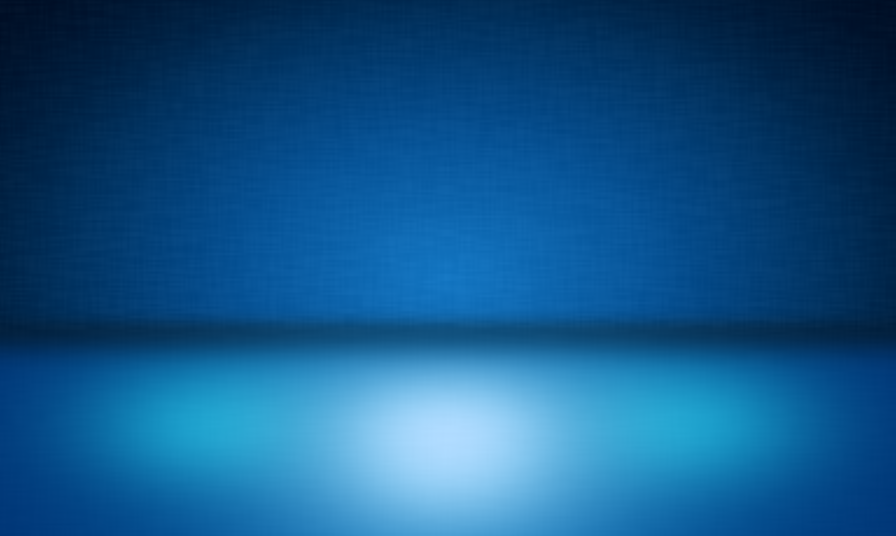
A WebGL 1 fragment shader for this background:

```glsl
precision highp float;
// Blue studio backdrop: a softly lit, faintly woven wall above a glowing floor.

uniform vec2 u_resolution;

// Layout, as fractions of the canvas
const float HORIZON = 0.382;
const float SEAM_SOFTNESS = 0.016;
const float SHADOW_ABOVE = 0.024;
const float SHADOW_BELOW = 0.044;
const float SHADOW_STRENGTH = 0.92;
const vec2 WALL_CENTER = vec2(0.5, 0.48);
const vec2 WALL_RADIUS = vec2(0.52, 0.58);
const vec2 GLOW_CENTER = vec2(0.5, 0.187);
const vec2 HALO_RADIUS = vec2(0.19, 0.225);
const vec2 CORE_RADIUS = vec2(0.095, 0.125);
const float GLOW_TOP_SQUASH = 0.72;
const vec2 SPOT_CENTER = vec2(0.25, 0.207);
const vec2 SPOT_RADIUS = vec2(0.15, 0.12);
const float FLOOR_SPREAD = 0.36;

// Fine texture: cells across the canvas and brightness change
const vec2 WEAVE_CELLS = vec2(384.0, 230.0);
const float WEAVE_STRENGTH = 0.017;

// Colours
const vec3 WALL_LIGHT = vec3(0.08, 0.47, 0.77);
const vec3 WALL_MID = vec3(0.02, 0.31, 0.57);
const vec3 WALL_DIM = vec3(0.00, 0.16, 0.31);
const vec3 WALL_DARK = vec3(0.00, 0.06, 0.15);
const vec3 FLOOR_EDGE = vec3(0.00, 0.18, 0.43);
const vec3 FLOOR_MID = vec3(0.01, 0.41, 0.69);
const vec3 SPOT_CYAN = vec3(0.08, 0.63, 0.80);
const vec3 HALO_BLUE = vec3(0.48, 0.78, 0.93);
const vec3 CORE_WHITE = vec3(0.69, 0.86, 1.00);
const vec3 SHADOW_MID = vec3(0.06, 0.30, 0.47);
const vec3 SHADOW_EDGE = vec3(0.00, 0.09, 0.19);

float bell(float t) {
  return exp(-t * t);
}

float softSpot(vec2 p, vec2 center, vec2 radius) {
  return bell(length((p - center) / radius));
}

float hash(vec2 p) {
  vec3 q = fract(vec3(p.xyx) * 0.1031);
  q += dot(q, q.yzx + 33.33);
  return fract((q.x + q.y) * q.z);
}

// Smooth value noise
float noise(vec2 p) {
  vec2 cell = floor(p);
  vec2 f = smoothstep(0.0, 1.0, fract(p));
  float low = mix(hash(cell), hash(cell + vec2(1.0, 0.0)), f.x);
  float high = mix(hash(cell + vec2(0.0, 1.0)), hash(cell + 1.0), f.x);
  return mix(low, high, f.y);
}

// Crossing threads, stretched along each axis, centred on zero
float weave(vec2 uv) {
  vec2 p = uv * WEAVE_CELLS;
  float across = noise(p * vec2(0.12, 1.0));
  float along = noise(p * vec2(1.0, 0.12) + 57.0);
  return 1.2 * across + 0.8 * along - 1.0;
}

// Elliptical falloff from the light behind the horizon
vec3 wallColor(vec2 p) {
  float d = length((p - WALL_CENTER) / WALL_RADIUS);
  vec3 color = mix(WALL_LIGHT, WALL_MID, smoothstep(-0.1, 0.60, d));
  color = mix(color, WALL_DIM, smoothstep(0.38, 1.03, d));
  return mix(color, WALL_DARK, smoothstep(0.80, 1.32, d));
}

// Two mirrored cyan pools with a pale layered glow between them
vec3 floorColor(vec2 p) {
  vec3 color = mix(FLOOR_EDGE, FLOOR_MID, bell((p.x - 0.5) / FLOOR_SPREAD));
  vec2 mirrored = vec2(0.5 - abs(p.x - 0.5), p.y);
  color = mix(color, SPOT_CYAN, softSpot(mirrored, SPOT_CENTER, SPOT_RADIUS));

  // The glow fades faster toward the horizon than toward the viewer
  vec2 squash = vec2(1.0, p.y > GLOW_CENTER.y ? GLOW_TOP_SQUASH : 1.0);
  color = mix(color, HALO_BLUE, softSpot(p, GLOW_CENTER, HALO_RADIUS * squash));
  return mix(color, CORE_WHITE, softSpot(p, GLOW_CENTER, CORE_RADIUS * squash));
}

void main() {
  vec2 uv = gl_FragCoord.xy / u_resolution;
  float height = uv.y - HORIZON;

  // Blend floor into wall
  float wallMask = smoothstep(-SEAM_SOFTNESS, SEAM_SOFTNESS, height);
  vec3 color = mix(floorColor(uv), wallColor(uv), wallMask);

  // Blurred dark band along the horizon
  float shadowWidth = height > 0.0 ? SHADOW_ABOVE : SHADOW_BELOW;
  vec3 shadow = mix(SHADOW_EDGE, SHADOW_MID, bell((uv.x - 0.5) / FLOOR_SPREAD));
  color = mix(color, shadow, SHADOW_STRENGTH * bell(height / shadowWidth));

  // Faint cloth texture, mostly on the wall
  color += WEAVE_STRENGTH * mix(0.4, 1.0, wallMask) * weave(uv);

  gl_FragColor = vec4(clamp(color, 0.0, 1.0), 1.0);
}
```
